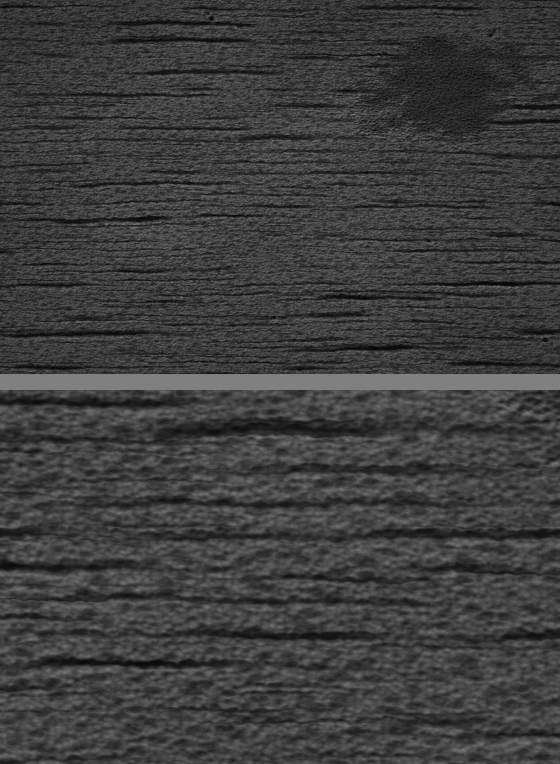
Top: the whole. Bottom: its middle third, enlarged.
A WebGL 2 fragment shader for this texture:

```glsl
#version 300 es
precision highp float;

uniform vec2 u_resolution;
out vec4 fragColor;

// Tones
const float BASE_TONE = 0.274;
const float PATCH_TONE = 0.14;
const float GROOVE_DARKNESS = 0.82;
const float LEDGE_LIGHT = 0.055;
const float GRAIN_CONTRAST = 0.19;
const float SPECKLE_CONTRAST = 0.13;
const float PORE_DARKNESS = 0.35;
const float MOTTLE_CONTRAST = 0.02;
const float EDGE_SHADE = 0.27;

// Sizes, in canvas heights
const vec2 COARSE_GRAIN = vec2(45.0, 95.0);
const vec2 FINE_GRAIN = vec2(105.0, 180.0);
const vec2 SPECKLE_GRAIN = vec2(150.0, 220.0);
const vec2 PORE_GRAIN = vec2(34.0, 75.0);
const vec2 LIGHT_STEP = vec2(-0.0018, 0.0032);
const vec2 PATCH_CENTRE = vec2(1.19, 0.765);
const vec2 PATCH_RADIUS = vec2(0.23, 0.15);
const float PIT_RADIUS = 0.0085;
const int PIT_COUNT = 8;
const int GROOVE_LAYERS = 4;
const float FEWEST_ROWS = 23.0;
const float ROW_GROWTH = 1.47;

float hash(vec2 p) {
    vec3 q = fract(vec3(p.xyx) * 0.1031);
    q += dot(q, q.yzx + 33.33);
    return fract((q.x + q.y) * q.z);
}

vec2 hash2(vec2 p) {
    return vec2(hash(p), hash(p + 57.3));
}

// Distance to the nearest scattered cell point
float cellular(vec2 p) {
    vec2 cell = floor(p), local = fract(p);
    float nearest = 4.0;
    for (int j = -1; j <= 1; j++)
    for (int i = -1; i <= 1; i++) {
        vec2 o = vec2(i, j);
        vec2 d = o + hash2(cell + o) - local;
        nearest = min(nearest, dot(d, d));
    }
    return sqrt(nearest);
}

float waves(float x, float seed) {
    return sin(4.3 * x + seed) + 0.75 * sin(10.7 * x + 2.3 * seed)
         + 0.5 * sin(27.0 * x + 4.1 * seed);
}

float broadMottle(vec2 p) {
    return sin(4.1 * p.x + 2.0 * sin(5.3 * p.y)) * sin(6.7 * p.y + 1.7 * sin(3.7 * p.x + 1.0))
         + 0.5 * sin(11.0 * p.x + 3.0 * sin(9.0 * p.y + 2.0)) * sin(17.0 * p.y + 2.0 * p.x);
}

float plasterHeight(vec2 p) {
    return 0.5 * cellular(p * COARSE_GRAIN) + 0.6 * cellular(p * FINE_GRAIN + 19.0);
}

// Returns groove shadow in x and the lit ledge beneath it in y
vec2 grooves(vec2 p, float rows, float seed, float density, float pixel) {
    float row = floor(p.y * rows);
    float y = fract(p.y * rows);
    float id = hash(vec2(row, seed));
    float phase = 60.0 * hash(vec2(row + 7.0, seed + 3.0));
    float reach = smoothstep(-0.7, 1.2, waves(p.x, phase) + density);
    float strength = reach * mix(0.45, 1.0, id);
    float centre = mix(0.42, 0.58, hash(vec2(row, seed + 11.0)))
                 + 0.025 * waves(1.2 * p.x, phase + 5.0);
    float width = max(0.2 * mix(0.35, 1.0, strength), 0.85 * pixel * rows);
    float t = (y - centre) / width;
    float across = t > 0.0 ? 0.75 * t : -1.5 * t;
    float inside = smoothstep(0.0, 0.12, y) * (1.0 - smoothstep(0.88, 1.0, y));
    float shadow = strength * (1.0 - smoothstep(0.1, 1.15, across));
    float ledge = strength * exp(-5.0 * (t + 1.25) * (t + 1.25));
    return vec2(shadow, ledge) * inside;
}

void main() {
    vec2 p = gl_FragCoord.xy / u_resolution.y;
    float pixel = 1.0 / u_resolution.y;
    float aspect = u_resolution.x / u_resolution.y;

    // Plaster surface lit from the upper left, with fine speckle
    float height = plasterHeight(p);
    float relief = height - plasterHeight(p + LIGHT_STEP);
    float speckle = cellular(p * SPECKLE_GRAIN + 71.0) - 0.5;
    float mottle = broadMottle(p);
    float blotch = cellular(p * vec2(13.0, 24.0) + 5.0) - 0.5;
    float tone = BASE_TONE + MOTTLE_CONTRAST * (mottle - 1.2 * blotch)
               + GRAIN_CONTRAST * relief - SPECKLE_CONTRAST * speckle;

    // Small dark pores, gathered in blotches
    float pore = cellular(p * PORE_GRAIN + 31.0) + 0.25 * speckle;
    tone *= 1.0 - PORE_DARKNESS * (1.0 - smoothstep(0.08, 0.3, pore + 0.25 * blotch));

    // Worn patch with a ragged outline
    vec2 fromPatch = (p - PATCH_CENTRE) / PATCH_RADIUS;
    fromPatch.y -= 0.2 * fromPatch.x;
    float ragged = 0.45 * blotch + 0.35 * (height - 0.5) + 0.12 * sin(23.0 * p.x + 11.0 * p.y);
    float patchEdge = length(fromPatch) + ragged - 0.9;
    float worn = 1.0 - smoothstep(-0.35, 0.15, patchEdge);

    // Long broken grooves in several sizes, with crumbled edges
    vec2 warped = p;
    warped.y += 0.0045 * sin(3.3 * p.x + 5.0 * p.y) + 0.0025 * sin(9.0 * p.x + 14.0 * p.y)
              + 0.0012 * sin(41.0 * p.x + 60.0 * p.y) + 0.005 * (height - 0.5);
    float light = 1.0;
    float ledges = 0.0;
    for (int i = 0; i < GROOVE_LAYERS; i++) {
        float layer = float(i);
        float rows = FEWEST_ROWS * pow(ROW_GROWTH, layer);
        float density = 0.6 * sin(2.3 * p.x + 7.0 * p.y + 2.1 * layer) - 0.35;
        vec2 g = grooves(warped + vec2(0.0, 0.31 * layer), rows, 17.0 * layer + 2.0, density, pixel);
        light *= 1.0 - GROOVE_DARKNESS * g.x * (1.0 - 0.12 * layer) * (1.0 - 0.85 * worn);
        ledges += g.y * (1.0 - worn);
    }
    tone = (tone + LEDGE_LIGHT * ledges) * light;
    float wornTone = PATCH_TONE + 0.14 * relief - 0.12 * speckle + 0.05 * blotch;
    tone = mix(tone, wornTone, 0.85 * worn);
    float rim = exp(-90.0 * patchEdge * patchEdge) * smoothstep(0.1, 0.8, -fromPatch.x - fromPatch.y);
    tone += 0.06 * rim * (0.4 + 2.0 * relief);

    // Scattered pits with a lit lower rim
    for (int i = 0; i < PIT_COUNT; i++) {
        vec2 id = vec2(float(i) + 3.0, 41.0);
        vec2 d = p - hash2(id) * vec2(aspect, 1.0);
        float radius = PIT_RADIUS * mix(0.4, 1.0, hash(id + 9.0));
        float hole = length(d * vec2(0.85, 1.1)) + 0.004 * (height - 0.5);
        float rimLight = length(d - radius * vec2(0.5, -0.7));
        tone += 0.07 * (1.0 - smoothstep(radius, radius + 2.0 * pixel, rimLight));
        tone *= 0.2 + 0.8 * smoothstep(radius - 2.0 * pixel, radius + pixel, hole);
    }

    // Shade toward the borders
    vec2 fromCentre = gl_FragCoord.xy / u_resolution - vec2(0.46, 0.5);
    tone *= 1.06 - EDGE_SHADE * smoothstep(0.1, 0.75, length(fromCentre));
    fragColor = vec4(vec3(clamp(tone, 0.025, 0.48)), 1.0);
}
```
